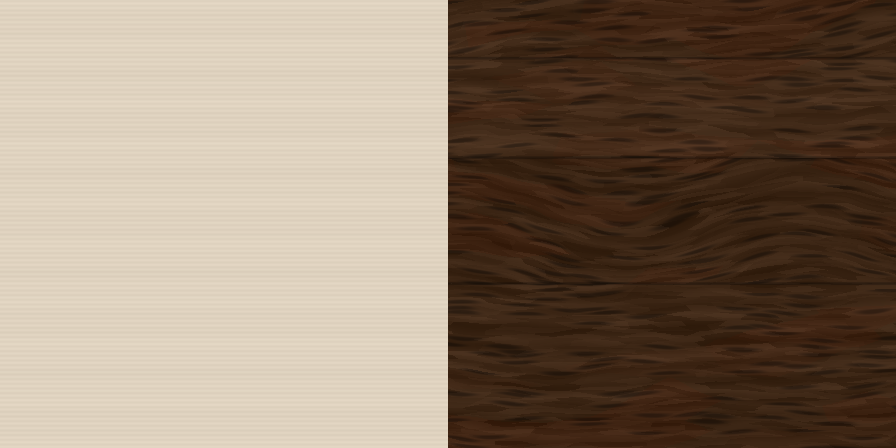
A WebGL 2 fragment shader for this texture:

```glsl
#version 300 es
precision highp float;
// Ribbed cream fabric on the left beside dark horizontal wood planks on the right.
uniform vec2 u_resolution;
out vec4 outColor;

vec2 hash2(vec2 p) {
    vec3 q = fract(p.xyx * vec3(0.1031, 0.1030, 0.0973));
    q += dot(q, q.yzx + 33.33);
    return fract((q.xx + q.yz) * q.zy);
}

// Cellular noise: x is the nearest distance, y the tone of that cell.
vec2 cellular(vec2 p) {
    vec2 cell = floor(p), best = vec2(9.0, 0.0);
    for (int j = -1; j <= 1; j++) {
        for (int i = -1; i <= 1; i++) {
            vec2 id = cell + vec2(i, j);
            vec2 h = hash2(id);
            float d = length(id + h - p);
            if (d < best.x) best = vec2(d, hash2(id + 57.0).x);
        }
    }
    return best;
}

vec3 fabric(vec2 p) {
    float rib = sin(p.y * 6.2832 * 96.0);
    float band = sin(p.y * 141.0) + sin(p.y * 57.0 + 1.3);
    return vec3(0.875, 0.825, 0.75) + 0.014 * rib + 0.004 * band;
}

// Height along the grain, bent differently within each plank.
float grainHeight(vec2 p) {
    float y = p.y + 0.004 * sin(p.x * 13.0 + p.y * 31.0) + 0.002 * sin(p.x * 37.0 - p.y * 50.0);
    if (p.y > 0.87) return y - 0.09 * p.x - 0.012 * sin(p.x * 7.0);
    if (p.y > 0.648) return y - 0.003 * sin(p.x * 6.0);
    if (p.y > 0.367) {
        float knot = exp(-dot((p - vec2(0.42, 0.46)) * vec2(5.0, 14.0), (p - vec2(0.42, 0.46)) * vec2(5.0, 14.0)));
        return y - 0.03 * cos(p.x * 8.0) + 0.02 * knot;
    }
    return y + 0.035 * p.x * (1.0 - p.x) + 0.005 * sin(p.x * 9.0);
}

vec3 wood(vec2 p) {
    vec2 g = vec2(p.x, grainHeight(p));
    vec2 fibre = cellular(g * vec2(11.0, 105.0));
    vec2 pore = cellular(g * vec2(7.0, 62.0) + 19.0);
    vec2 patchTone = cellular(g * vec2(4.0, 17.0) + 41.0);

    // Fibres and broad growth bands
    float tone = 0.48 + 0.42 * (fibre.y - 0.5) + 0.22 * (pore.y - 0.5);
    tone += 0.10 * sin(g.y * 150.0 + 2.0 * sin(g.x * 5.0)) + 0.06 * sin(g.y * 67.0);
    tone += 0.14 * (0.5 - patchTone.x);

    // The second plank is paler, the third and the lower edge darker
    tone += 0.16 * step(0.648, p.y) * step(p.y, 0.87);
    tone -= 0.06 * step(0.367, p.y) * step(p.y, 0.648);
    tone -= 0.08 * smoothstep(0.2, 0.0, p.y);

    vec3 color = mix(vec3(0.17, 0.095, 0.035), vec3(0.31, 0.21, 0.135), clamp(tone, 0.0, 1.0));
    color += vec3(0.018, -0.004, -0.006) * smoothstep(0.5, 0.9, patchTone.y);

    // Thin dark pores
    float poreLine = smoothstep(0.42, 0.12, pore.x) * step(0.45, pore.y);
    color *= 1.0 - 0.34 * poreLine;

    // Plank seams
    float seam = min(abs(p.y - 0.87), min(abs(p.y - 0.648), abs(p.y - 0.367)));
    return color * (1.0 - 0.28 * smoothstep(0.005, 0.001, seam));
}

void main() {
    vec2 p = gl_FragCoord.xy / u_resolution * vec2(2.0, 1.0);
    float pixel = 1.0 / u_resolution.x;
    float side = smoothstep(1.0 - pixel, 1.0 + pixel, p.x);
    outColor = vec4(mix(fabric(p), wood(p - vec2(1.0, 0.0)), side), 1.0);
}
```
